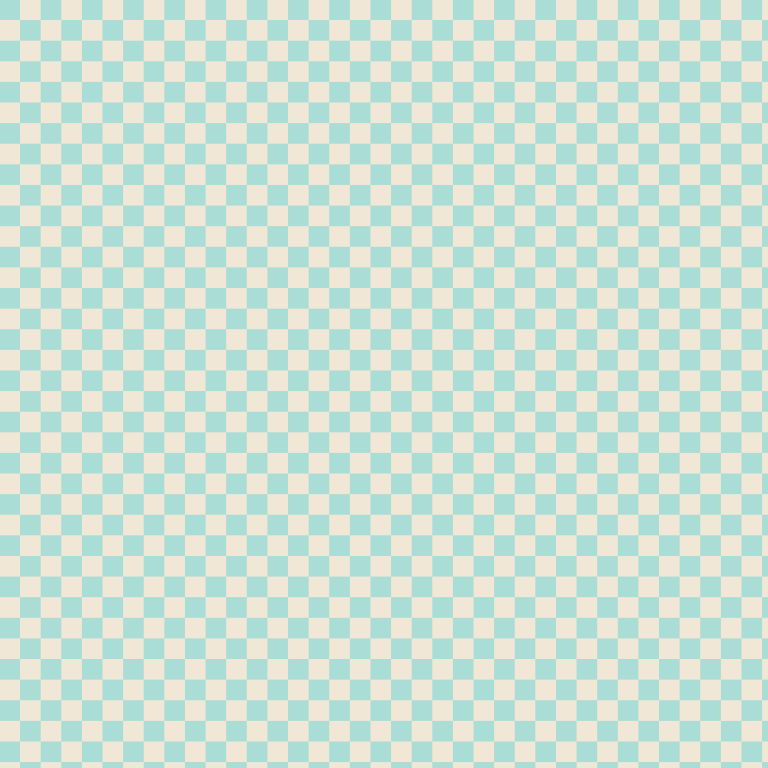
Write a WebGL 2 fragment shader that draws this pattern.

```glsl
#version 300 es
precision highp float;
// Flat two-colour checkerboard, counted from the upper left corner.
// Each axis gives a smoothed square wave of +1 and -1; their product
// picks the colour, with edges blended over one pixel.

#define CELLS 37.26               // squares along the canvas height
#define SHIFT vec2(0.027, 0.027)  // part of the first square cut off, in squares
#define AQUA vec3(0.664, 0.865, 0.840)
#define CREAM vec3(0.943, 0.907, 0.842)

uniform vec2 u_resolution;
out vec4 fragColor;

// Square wave of period 2, positive on 0..1, with a ramp of the given width.
vec2 squareWave(vec2 p, float rampWidth) {
    vec2 edgeDistance = 0.5 - abs(mod(p + 0.5, 2.0) - 1.0);
    return clamp(2.0 * edgeDistance / rampWidth, -1.0, 1.0);
}

void main() {
    // Position in squares, measured right and down from the upper left
    vec2 fromTopLeft = vec2(gl_FragCoord.x, u_resolution.y - gl_FragCoord.y);
    float pixelSize = CELLS / u_resolution.y;
    vec2 cellPos = fromTopLeft * pixelSize + SHIFT;

    // Equal signs give aqua, opposite signs give cream
    vec2 wave = squareWave(cellPos, pixelSize);
    float aquaAmount = 0.5 + 0.5 * wave.x * wave.y;
    fragColor = vec4(mix(CREAM, AQUA, aquaAmount), 1.0);
}
```
